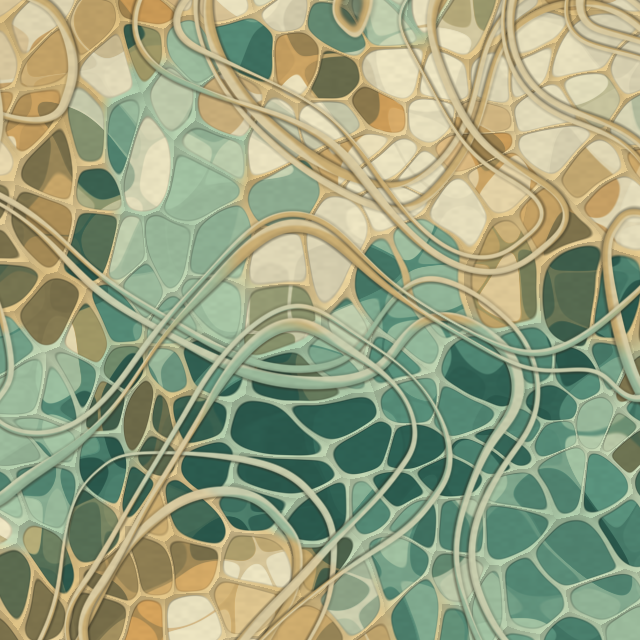
This pattern is drawn by a WebGL 2 fragment shader. Its source:

```glsl
#version 300 es
precision highp float;

#define CELLS 12.0
#define FACETS 10.0
#define ROUNDING 13.0
#define WARP 0.11
#define VEIN 0.0030
#define RIBBON 0.0070
#define BENDS 2.4
#define LEVELS 2.8
#define REGIONS 2.7
#define LIGHT vec2(-0.6, 0.8)

uniform vec2 u_resolution;
out vec4 fragColor;

const vec3 DEEP_TEAL = vec3(0.17, 0.36, 0.31);
const vec3 MID_TEAL = vec3(0.33, 0.54, 0.46);
const vec3 SAGE = vec3(0.60, 0.72, 0.60);
const vec3 OLIVE = vec3(0.49, 0.45, 0.30);
const vec3 SAND = vec3(0.79, 0.68, 0.45);
const vec3 OCHRE = vec3(0.80, 0.61, 0.34);
const vec3 CREAM = vec3(0.87, 0.84, 0.71);
const vec3 UMBER = vec3(0.30, 0.27, 0.17);

float hash(vec2 p) {
  return fract(sin(dot(p, vec2(127.1, 311.7))) * 43758.5453);
}

vec2 hash2(vec2 p) {
  return vec2(hash(p), hash(p + vec2(37.2, 11.9)));
}

float noise(vec2 p) {
  vec2 i = floor(p), f = p - i;
  f = f * f * f * (f * (f * 6.0 - 15.0) + 10.0);
  return mix(mix(hash(i), hash(i + vec2(1, 0)), f.x),
             mix(hash(i + vec2(0, 1)), hash(i + vec2(1, 1)), f.x), f.y);
}

vec2 warp(vec2 p, float scale) {
  return vec2(noise(p * scale + 3.7), noise(p * scale + 19.3)) - 0.5;
}

// Rounded cells: x = border distance, y = border facing the light, zw = cell id
vec4 voronoi(vec2 p) {
  vec2 cell = floor(p), f = p - cell, nearGrid = vec2(0), nearSeed = vec2(0);
  float best = 8.0;
  for (int j = -1; j <= 1; j++)
    for (int i = -1; i <= 1; i++) {
      vec2 g = vec2(i, j), seed = g + hash2(cell + g) - f;
      float d = dot(seed, seed);
      if (d < best) { best = d; nearGrid = g; nearSeed = seed; }
    }
  float total = 1e-9, facing = 0.0;
  for (int j = -2; j <= 2; j++)
    for (int i = -2; i <= 2; i++) {
      vec2 g = nearGrid + vec2(i, j), seed = g + hash2(cell + g) - f;
      vec2 across = seed - nearSeed;
      if (dot(across, across) < 1e-4) continue;
      vec2 normal = normalize(across);
      float weight = exp(-ROUNDING * dot(0.5 * (seed + nearSeed), normal));
      total += weight;
      facing += weight * dot(normal, LIGHT);
    }
  return vec4(-log(total) / ROUNDING, facing / total, cell + nearGrid);
}

vec3 ramp(vec3 dark, vec3 mid, vec3 pale, float t) {
  return mix(mix(dark, mid, smoothstep(0.27, 0.49, t)), pale, smoothstep(0.56, 0.78, t));
}

float warmth(vec2 p) {
  return noise(p * REGIONS + vec2(5.3, 8.1));
}

float flowField(vec2 p, float seed) {
  p += 0.12 * warp(p + seed, 3.1);
  return LEVELS * noise(mat2(0.8, 0.6, -0.6, 0.8) * p * BENDS + seed * 17.3);
}

// Signed distance to the contours of the flow field
float ribbonDistance(vec2 p, float seed, float shift) {
  const vec2 e = vec2(0.002, 0);
  float f = flowField(p, seed);
  vec2 slope = vec2(flowField(p + e.xy, seed), flowField(p + e.yx, seed)) - f;
  return (fract(f + shift) - 0.5) / max(length(slope) / e.x, 0.5);
}

void main() {
  float side = min(u_resolution.x, u_resolution.y);
  vec2 uv = gl_FragCoord.xy / side;
  float aa = 1.0 / side;
  vec2 p = uv + WARP * warp(uv, 4.0) + 0.018 * warp(uv, 13.0);

  // Flat cell fills broken by translucent facets
  vec4 cell = voronoi(p * CELLS);
  vec4 facet = voronoi((uv + 0.09 * warp(uv, 7.0)) * FACETS + 41.0);
  vec2 centre = (cell.zw + 0.5) / CELLS;
  float pick = hash(cell.zw + 7.7);
  float shade = (hash(facet.zw) - 0.5) * smoothstep(0.0, 2.0 * aa, facet.x / FACETS);
  float light = 0.45 + 1.1 * (noise(centre * 3.3 + 31.0) - 0.5) + 0.55 * (pick - 0.5) + 0.4 * shade;
  float warm = smoothstep(0.45, 0.59, warmth(centre) + 0.22 * (hash(cell.zw + 2.1) - 0.5) + 0.08 * shade);
  vec3 cool = ramp(DEEP_TEAL, MID_TEAL, SAGE, light);
  vec3 earth = ramp(OLIVE, mix(SAND, OCHRE, hash(cell.zw + 4.4)), CREAM, light + 0.06);
  vec3 color = mix(cool, earth, warm) * (1.0 + 0.14 * shade);

  // Thin raised veins along the cell borders
  float warmHere = smoothstep(0.40, 0.60, warmth(p));
  float border = cell.x / CELLS;
  float veinWidth = VEIN * (0.35 + 1.3 * noise(uv * 9.0 + 60.0));
  float rim = 1.0 - smoothstep(0.0, 0.003, border - veinWidth);
  color = mix(color, color * 0.55 + 0.1 * UMBER, rim * (0.3 + 0.5 * max(cell.y, 0.0)));
  vec3 veinColor = mix(SAGE, SAND, smoothstep(0.3, 0.7, warmHere + 0.5 * (noise(uv * 6.0) - 0.5)));
  veinColor = mix(veinColor, CREAM, 0.4 * noise(uv * 11.0 + 9.0)) * (1.0 - 0.13 * cell.y);
  color = mix(color, veinColor, 1.0 - smoothstep(-aa, aa, border - veinWidth));

  // Long flowing ribbons in parallel strands, shaded on one side
  for (int i = 0; i < 4; i++) {
    float k = float(i), seed = 1.0 + floor(k / 2.0), strand = mod(k, 2.0);
    float d = ribbonDistance(uv, seed, 0.13 * strand);
    float width = RIBBON * (1.0 - 0.4 * strand) * (0.35 + 1.2 * noise(uv * 4.5 + k * 13.0));
    float shadow = (1.0 - smoothstep(0.0, 0.006, abs(d) - width)) * (d > 0.0 ? 0.65 : 0.25);
    color = mix(color, mix(color * 0.5, UMBER, 0.4), shadow);
    float tint = smoothstep(0.35, 0.65, warmHere + 0.6 * (noise(uv * 3.5 + k * 7.0) - 0.5));
    vec3 body = mix(SAGE, SAND, tint);
    float streak = smoothstep(-0.1, 0.1, noise(uv * 7.0 + k * 5.0) - 0.45 - 0.3 * d / width);
    body = mix(body, CREAM, 0.65 * streak) * (1.0 - 0.10 * smoothstep(0.2, 0.9, d / width));
    color = mix(color, body, 1.0 - smoothstep(-aa, aa, abs(d) - width));
  }

  // Faint brush grain
  color *= 0.98 + 0.04 * noise(uv * vec2(90.0, 160.0));
  fragColor = vec4(color, 1.0);
}
```
